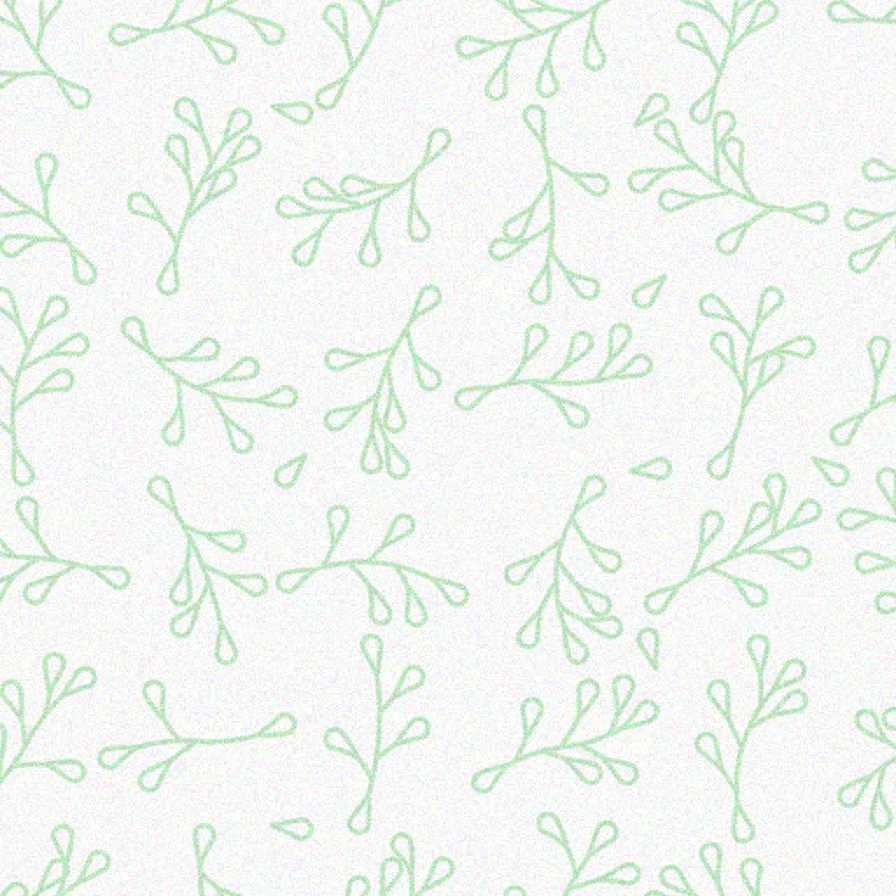
A three.js fragment shader for this pattern:

```glsl
varying vec2 vUv;

const float CELLS = 5.0;             // sprigs across the canvas
const vec2 GRID_SHIFT = vec2(0.37, 0.62);
const float JITTER = 0.022;
const float TILT = 1.0;              // spread of sprig directions, radians
const float STEM_HALF = 0.068;
const int BRANCHES = 5;
const float BRANCH_STEP = 0.025;
const float BRANCH_SHARE = 0.92;
const float STALK = 0.031;
const float LEAF_LENGTH = 0.033;
const float LEAF_RADIUS = 0.0105;
const float LOOSE_SHARE = 0.3;       // chance of a single leaf between sprigs
const float LINE_HALF = 0.0028;
const float LINE_SOFT = 0.0019;
const float GRAINS = 512.0;
const float GRAIN_AMOUNT = 0.16;
const vec3 PAPER = vec3(0.985, 0.987, 0.983);
const vec3 INK = vec3(0.745, 0.895, 0.755);

vec3 hash3(vec2 cell, float seed) {
  vec3 q = fract(vec3(cell.xyx + seed * 7.31) * vec3(0.1031, 0.1030, 0.0973));
  q += dot(q, q.yxz + 33.33);
  return fract((q.xxy + q.yzz) * q.zyx);
}

vec2 rotate(vec2 p, float angle) {
  float c = cos(angle), s = sin(angle);
  return vec2(c * p.x + s * p.y, c * p.y - s * p.x);
}

// Coordinates along and across an arc that leaves the origin along +x
vec2 unbend(vec2 p, float curvature) {
  float side = curvature < 0.0 ? -1.0 : 1.0;
  float radius = 1.0 / max(abs(curvature), 0.01);
  vec2 d = vec2(p.x, radius - side * p.y);
  return vec2(radius * atan(d.x, d.y), side * (radius - length(d)));
}

// Teardrop with its point at the origin and its round end along +x
float teardrop(vec2 p) {
  p.y = abs(p.y);
  float b = -LEAF_RADIUS / LEAF_LENGTH;
  float a = sqrt(1.0 - b * b);
  float k = dot(p, vec2(a, -b));
  if (k < 0.0) return length(p);
  if (k > a * LEAF_LENGTH) return length(p - vec2(LEAF_LENGTH, 0.0)) - LEAF_RADIUS;
  return dot(p, vec2(b, a));
}

// Straight stalk ending in an outlined leaf
float leafOnStalk(vec2 p, float stalk) {
  float line = length(vec2(p.x - clamp(p.x, 0.0, stalk), p.y));
  return min(line, abs(teardrop(p - vec2(stalk, 0.0))));
}

float sprig(vec2 p, vec2 id) {
  vec3 shape = hash3(id, 2.0);
  float curve = mix(2.0, 7.0, shape.x) * (shape.y < 0.5 ? -1.0 : 1.0);
  float backCurve = shape.z < 0.45 ? -curve : curve;

  // Stem with a leaf at each end
  vec2 q = unbend(p, p.x < 0.0 ? backCurve : curve);
  float d = leafOnStalk(vec2(abs(q.x), q.y), STEM_HALF);

  // Side branches on alternating sides
  for (int i = 0; i < BRANCHES; i++) {
    float n = float(i);
    vec3 r = hash3(id, 5.0 + n);
    vec3 s = hash3(id, 25.0 + n);
    if (s.x > BRANCH_SHARE) continue;
    float side = mod(n, 2.0) < 0.5 ? 1.0 : -1.0;
    float u = (n - 2.2 + 0.4 * (r.x - 0.5)) * BRANCH_STEP;
    float k = u < 0.0 ? backCurve : curve;
    float turn = k * u;
    vec2 base = vec2(sin(turn), 1.0 - cos(turn)) / k;
    vec2 b = rotate(p - base, turn + side * mix(0.5, 0.85, r.y));
    b = unbend(b, side * mix(-3.0, 11.0, r.z));
    d = min(d, leafOnStalk(b, STALK * mix(0.75, 1.25, s.y)));
  }
  return d;
}

// Sprigs lie crosswise in neighbouring cells so that they interlock
float foliage(vec2 uv) {
  vec2 home = floor(uv * CELLS + GRID_SHIFT);
  float d = 1.0;
  for (int y = -1; y <= 1; y++) {
    for (int x = -1; x <= 1; x++) {
      vec2 id = home + vec2(float(x), float(y));
      vec3 r = hash3(id, 1.0);
      vec3 loose = hash3(id, 3.0);
      vec2 p = uv - (id + 0.5 - GRID_SHIFT) / CELLS;
      vec2 q = p - (r.xy - 0.5) * JITTER;
      float angle = mod(id.x + id.y, 2.0) * 1.5708 + (r.z - 0.5) * TILT;
      angle += loose.z < 0.5 ? 3.1416 : 0.0;
      if (length(q) < 0.16) d = min(d, sprig(rotate(q, angle), id));
      if (loose.x < LOOSE_SHARE) {
        vec2 l = rotate(p - 0.5 / CELLS, loose.y * 6.2832);
        d = min(d, leafOnStalk(l + vec2(0.022, 0.0), 0.0));
      }
    }
  }
  return d;
}

void main() {
  float ink = 1.0 - smoothstep(LINE_HALF - LINE_SOFT, LINE_HALF + LINE_SOFT, foliage(vUv));
  vec3 grain = hash3(floor(vUv * GRAINS), 11.0) - 0.5;
  vec3 color = mix(PAPER, INK, ink) + grain * GRAIN_AMOUNT;
  gl_FragColor = vec4(clamp(color, 0.0, 1.0), 1.0);
}
```
